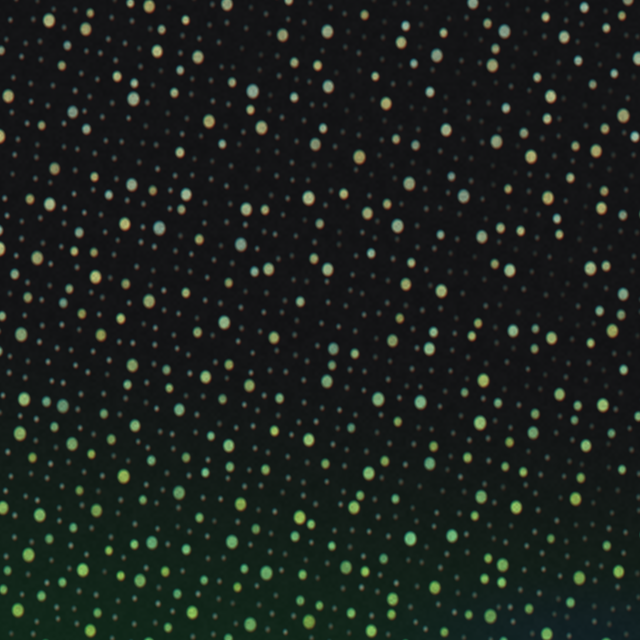
This pattern is drawn by a WebGL 1 fragment shader. Its source:

```glsl
precision highp float;
uniform vec2 u_resolution;

#define CELLS 33.0
#define TILT 0.22
#define JITTER 0.46
#define BIG_RADIUS 0.0088
#define MEDIUM_RADIUS 0.0062
#define SMALL_RADIUS 0.0032
#define SOFTNESS 0.0034
#define FRINGE 0.0009
#define GRAIN 0.022
#define NIGHT vec3(0.076, 0.078, 0.084)
#define CREAM vec3(0.60, 0.64, 0.49)
#define LEAF vec3(0.46, 0.68, 0.37)

float hash(vec2 p) {
  return fract(sin(dot(p, vec2(127.1, 311.7))) * 43758.5453);
}

float noise(vec2 p) {
  vec2 i = floor(p), f = fract(p);
  f = f * f * (3.0 - 2.0 * f);
  return mix(mix(hash(i), hash(i + vec2(1.0, 0.0)), f.x),
             mix(hash(i + vec2(0.0, 1.0)), hash(i + 1.0), f.x), f.y);
}

mat2 rotation(float a) {
  return mat2(cos(a), sin(a), -sin(a), cos(a));
}

// Size class of a cell: 2 big, 1 medium, 0 small.
// Each 3x3 block keeps its big dot in the lower 2x2, so big dots never touch.
float sizeClass(vec2 cell) {
  vec2 block = floor(cell / 3.0);
  vec2 slot = cell - block * 3.0;
  if (max(slot.x, slot.y) < 1.5) {
    vec2 chosen = floor(2.0 * vec2(hash(block + 3.7), hash(block + 9.2)));
    return distance(slot, chosen) < 0.5 ? 2.0 : 0.0;
  }
  float rim = slot.x > 1.5 ? slot.y : 4.0 - slot.x;
  float first = floor(5.0 * hash(block + 5.1));
  float second = mod(first + 2.0, 5.0);
  bool hasSecond = hash(block + 17.3) < 0.55;
  bool medium = abs(rim - first) < 0.5 || (hasSecond && abs(rim - second) < 0.5);
  return medium ? 1.0 : 0.0;
}

// Soft, slightly tall dot whose colour channels are a little displaced.
vec3 dotMask(vec2 d, float radius) {
  vec2 shift = FRINGE * vec2(0.6, -1.0);
  vec2 squash = vec2(1.06, 0.92);
  vec3 dist = vec3(length((d - shift) * squash),
                   length((d + 0.5 * shift) * squash),
                   length((d + shift) * squash));
  float soft = max(SOFTNESS, 1.0 / u_resolution.y);
  return 1.0 - smoothstep(vec3(radius - soft), vec3(radius + soft), dist);
}

// Dark cloth with a green glow below and a blue lower right corner.
vec3 background(vec2 uv) {
  float glow = 1.0 - smoothstep(-0.1, 0.55, uv.y + 0.14 * uv.x);
  vec3 color = NIGHT + glow * vec3(-0.012, 0.085, 0.018);
  float corner = 1.0 - smoothstep(0.0, 0.4, length((uv - vec2(0.9, 0.0)) * vec2(1.0, 3.0)));
  color += corner * vec3(0.0, -0.01, 0.045);
  float mottle = 0.6 * noise(uv * 190.0) + 0.4 * noise(uv * 75.0 + 31.0);
  return color + GRAIN * (mottle - 0.5);
}

void main() {
  vec2 uv = gl_FragCoord.xy / u_resolution.y;
  mat2 turn = rotation(TILT);
  vec2 grid = turn * uv * CELLS + 60.0;
  vec2 home = floor(grid);
  vec3 color = background(uv);

  float green = 1.0 - smoothstep(0.0, 0.75, uv.y);
  vec3 light = mix(CREAM, LEAF, green);
  float faint = mix(1.0, 0.55, smoothstep(0.6, 1.6, uv.x + uv.y));

  for (int j = -1; j <= 1; j++) {
    for (int i = -1; i <= 1; i++) {
      vec2 cell = home + vec2(float(i), float(j));
      vec2 wobble = vec2(hash(cell + 0.3), hash(cell + 41.9)) - 0.5;
      vec2 d = (grid - cell - 0.5 - JITTER * wobble) * turn / CELLS;
      float kind = sizeClass(cell);
      float vary = hash(cell + 73.1);
      float hue = hash(cell + 12.6) - 0.5;

      float radius = SMALL_RADIUS;
      vec3 tint = mix(vec3(0.42, 0.44, 0.43), light, 0.2) * faint * mix(0.6, 1.1, vary);
      if (kind > 0.5) {
        radius = kind > 1.5 ? BIG_RADIUS : MEDIUM_RADIUS;
        tint = light * mix(0.84, 1.1, vary) + hue * vec3(0.12, 0.0, -0.16);
        tint *= 0.92 + 0.16 * noise(uv * 260.0);
      }
      radius *= mix(0.9, 1.08, hash(cell + 55.4));
      color = mix(color, max(color, tint), dotMask(d, radius));
    }
  }
  gl_FragColor = vec4(color, 1.0);
}
```
